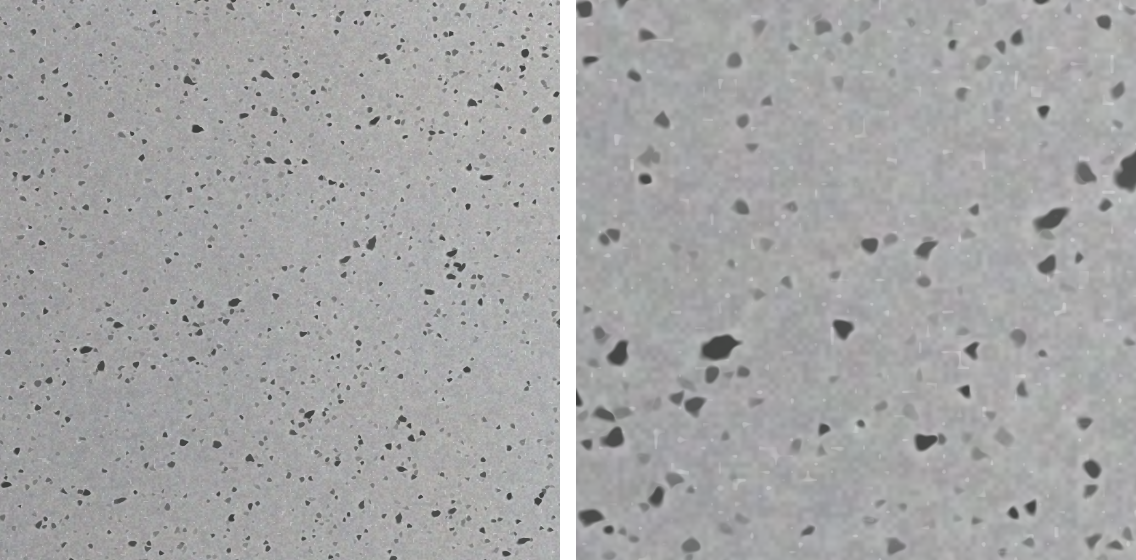
Left, the full canvas; right, a detail of the centre.
Write a WebGL 2 fragment shader that draws this texture.

```glsl
#version 300 es
precision highp float;

#define SHADE_LEFT vec3(0.614, 0.613, 0.617)
#define SHADE_RIGHT vec3(0.688, 0.690, 0.690)
#define SPECK_COLOR vec3(0.20, 0.205, 0.20)
#define VERTICAL_SHADE 0.022
#define GRAIN 0.115
#define TINT 0.022
#define EDGE_SOFTNESS 0.0014
#define RIM_LIGHT 0.045
#define RIM_WIDTH 0.0022
#define WOBBLE 0.0034
#define SPARKLE 0.09

uniform vec2 u_resolution;
out vec4 fragColor;

// Integer hash: three random values in 0..1 per cell and seed
vec3 hash3(vec2 cell, int seed) {
    uvec3 v = uvec3(ivec3(ivec2(cell), seed)) * 1664525u + 1013904223u;
    v.x += v.y * v.z;
    v.y += v.z * v.x;
    v.z += v.x * v.y;
    v ^= v >> 16u;
    v.x += v.y * v.z;
    v.y += v.z * v.x;
    v.z += v.x * v.y;
    return vec3(v >> 8u) / 16777216.0;
}

// Smooth value noise with three independent channels
vec3 noise3(vec2 p, int seed) {
    vec2 cell = floor(p);
    vec2 f = fract(p);
    f = f * f * (3.0 - 2.0 * f);
    vec3 low = mix(hash3(cell, seed), hash3(cell + vec2(1, 0), seed), f.x);
    vec3 high = mix(hash3(cell + vec2(0, 1), seed), hash3(cell + vec2(1, 1), seed), f.x);
    return mix(low, high, f.y);
}

// Scattered tilted chips: x is the dark coverage, y the pale rim
vec2 specks(vec2 p, float cells, float density, vec2 radii, vec2 strengths, float stretch, int seed) {
    vec2 result = vec2(0.0);
    vec2 home = floor(p * cells);
    float soft = max(EDGE_SOFTNESS, 0.7 / u_resolution.y);
    for (int y = -1; y <= 1; y++) {
        for (int x = -1; x <= 1; x++) {
            vec2 cell = home + vec2(x, y);
            vec3 place = hash3(cell, seed);
            vec3 form = hash3(cell, seed + 1);
            float cluster = noise3(cell / cells * 14.0, 7).x;
            if (place.z > density * (0.4 + 1.2 * cluster)) continue;

            vec2 q = p - (cell + place.xy) / cells;
            float angle = (form.x - 0.35) * 2.2;
            float c = cos(angle), s = sin(angle);
            q = mat2(c, -s, s, c) * q;
            q.x /= 1.0 + stretch * form.y * form.y;
            // One end is narrower than the other
            float radius = mix(radii.x, radii.y, form.z * form.z);
            q.y *= 1.0 + 0.35 * clamp(q.x / radius, -1.0, 1.0);

            float d = length(q) - radius;
            float strength = mix(strengths.x, strengths.y, fract(form.y * 7.0 + form.z));
            float rim = exp(-pow((d - RIM_WIDTH) / RIM_WIDTH, 2.0));
            result = max(result, strength * vec2(1.0 - smoothstep(-soft, soft, d), rim));
        }
    }
    return result;
}

void main() {
    vec2 uv = gl_FragCoord.xy / u_resolution;
    vec2 p = gl_FragCoord.xy / u_resolution.y;

    // Broad lighting across the slab
    vec3 cloud = noise3(p * 5.0, 20) - 0.5;
    vec3 color = mix(SHADE_LEFT, SHADE_RIGHT, uv.x);
    color += VERTICAL_SHADE * (uv.y - 0.5) + 0.014 * cloud.x;
    color += TINT * 0.5 * cloud.y * vec3(-1.0, 0.0, 1.0);

    // Fine grain, soft colour mottling and tiny glints
    float grain = noise3(p * 300.0, 30).x * 0.6 + noise3(p * 140.0, 31).x * 0.4 - 0.5;
    color += GRAIN * grain;
    color += TINT * (noise3(p * 70.0, 32) - 0.5);
    color += SPARKLE * smoothstep(0.86, 0.98, noise3(p * 210.0, 33).y);

    // Chips in three sizes with ragged outlines
    vec2 ragged = p + WOBBLE * (noise3(p * 170.0, 40).xy - 0.5);
    vec2 large = specks(ragged, 26.0, 0.10, vec2(0.0042, 0.0066), vec2(0.8, 1.0), 1.5, 50);
    vec2 medium = specks(ragged, 42.0, 0.25, vec2(0.0027, 0.0047), vec2(0.45, 0.95), 0.7, 60);
    vec2 faint = specks(ragged, 58.0, 0.26, vec2(0.0020, 0.0040), vec2(0.12, 0.45), 0.8, 70);
    vec2 chips = max(large, max(medium, faint));

    color += RIM_LIGHT * chips.y * (1.0 - chips.x);
    color = mix(color, SPECK_COLOR, chips.x * 0.94);
    fragColor = vec4(color, 1.0);
}
```
